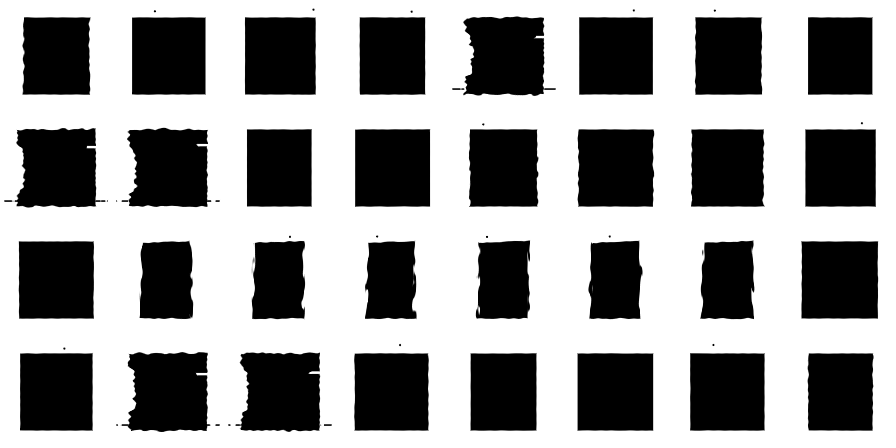
Reproduce this pattern procedurally as a Shadertoy shader.

```glsl
// Grid of black ink blocks on white, some narrow and dry-brushed, some torn at the edges.

const vec2  GRID         = vec2(8.0, 4.0);          // blocks across and down
const vec3  PAPER        = vec3(1.0);
const vec3  INK          = vec3(0.0);
const uint  TORN_CELLS   = 0x10030006u;             // one bit per cell, from the lower left
const uint  NARROW_CELLS = 0x00007E00u;
const float HALF_HEIGHT  = 0.344;                   // lengths below are in cell units
const vec2  PLAIN_WIDTH  = vec2(0.280, 0.342);      // range of half widths
const vec2  NARROW_WIDTH = vec2(0.210, 0.240);
const float TORN_WIDTH   = 0.349;
const float PLAIN_WEAR   = 0.022;
const float NARROW_WEAR  = 0.042;
const float TORN_WEAR    = 0.050;
const float BITE_DEPTH   = 0.055;
const float SPECK_CHANCE = 0.35;
const float SPECK_RADIUS = 0.009;

// Integer hash giving two values in 0..1
vec2 hash2(ivec2 p) {
    uvec2 q = uvec2(p) * uvec2(1597334677u, 3812015801u);
    uint n = (q.x ^ q.y) * 1597334677u;
    n = (n ^ (n >> 15)) * 2246822519u;
    n ^= n >> 13;
    uint m = n * 3266489917u;
    m ^= m >> 16;
    return vec2(n & 65535u, m & 65535u) / 65535.0;
}

float cornerSlope(ivec2 lattice, vec2 offset) {
    float angle = 6.2831853 * hash2(lattice).x;
    return dot(vec2(cos(angle), sin(angle)), offset);
}

float gradientNoise(vec2 p) {
    ivec2 i = ivec2(floor(p));
    vec2 f = fract(p);
    vec2 u = f * f * f * (f * (f * 6.0 - 15.0) + 10.0);
    float low = mix(cornerSlope(i, f),
                    cornerSlope(i + ivec2(1, 0), f - vec2(1.0, 0.0)), u.x);
    float high = mix(cornerSlope(i + ivec2(0, 1), f - vec2(0.0, 1.0)),
                     cornerSlope(i + ivec2(1, 1), f - vec2(1.0, 1.0)), u.x);
    return mix(low, high, u.y);
}

bool hasBit(uint mask, int index) {
    return ((mask >> uint(index)) & 1u) == 1u;
}

// Signed distance to one worn block; all ink stays inside its cell, so the grid tiles
float blockDistance(vec2 p, ivec2 cell) {
    int index = cell.x + cell.y * int(GRID.x);
    bool torn = hasBit(TORN_CELLS, index);
    bool narrow = hasBit(NARROW_CELLS, index);
    vec2 shape = hash2(cell + 101);
    vec2 wear = hash2(cell + 211);
    vec2 seed = 64.0 * vec2(cell) + 200.0;

    // Size and edge character
    float halfWidth = mix(PLAIN_WIDTH.x, PLAIN_WIDTH.y, shape.x);
    float sideWear = PLAIN_WEAR * wear.x * wear.x;
    float capWear = 0.003;
    vec2 grain = vec2(28.0, 16.0);
    vec2 q = p - vec2(0.015 * (shape.y - 0.5), 0.0);
    float top = 0.0;
    if (narrow) {
        halfWidth = mix(NARROW_WIDTH.x, NARROW_WIDTH.y, shape.x);
        sideWear = NARROW_WEAR;
        capWear = 0.012;
        grain = vec2(30.0, 7.0);
        q.x += 0.01 - 0.025 * p.y * step(p.x, 0.0);
        top = 0.035 * p.x - 0.004;
    }
    if (torn) {
        halfWidth = TORN_WIDTH;
        sideWear = TORN_WEAR * mix(0.6, 1.0, wear.x);
        capWear = 0.022;
        grain = vec2(9.0, 25.0);
        float bite = 1.0 - smoothstep(0.16, 0.22, abs(p.y + 0.06 * (wear.y - 0.5)));
        if (p.x < 0.0) halfWidth -= BITE_DEPTH * bite;
        else sideWear *= 0.35;
    }

    // Block with ragged sides and caps
    float sideNoise = gradientNoise(p * grain + seed);
    float capNoise = gradientNoise(p * vec2(14.0, 24.0) + seed + 17.0);
    float sides = abs(q.x) - halfWidth + sideWear * sideNoise;
    float caps = abs(p.y) - HALF_HEIGHT + capWear * capNoise;
    if (p.y > 0.0) caps -= top;
    float d = max(sides, caps);

    // Slit on the right and broken hairline past the lower corners
    if (torn) {
        float slitY = mix(0.15, 0.21, wear.y);
        float slit = max(abs(p.y - slitY) - 0.011, 0.27 - p.x + 0.05 * sideNoise);
        d = max(d, -slit);
        float hair = max(abs(p.y + 0.295) - 0.006, abs(p.x) - 0.46);
        d = min(d, hair + 0.025 * max(0.0, gradientNoise(vec2(p.x * 24.0, 0.5) + seed)));
    }

    // Stray speck above the block
    vec2 speck = hash2(cell + 307);
    vec2 speckPos = vec2(0.6 * (speck.x - 0.5), 0.385 + 0.04 * speck.y);
    if (hash2(cell + 401).x < SPECK_CHANCE) d = min(d, length(p - speckPos) - SPECK_RADIUS);
    return d;
}

void mainImage(out vec4 fragColor, in vec2 fragCoord) {
    vec2 gridPos = fragCoord / iResolution.xy * GRID;
    ivec2 cell = ivec2(mod(floor(gridPos), GRID));
    float d = blockDistance(fract(gridPos) - 0.5, cell);

    float pixel = GRID.y / iResolution.y;
    float blur = clamp(0.6 * fwidth(d), 0.4 * pixel, 1.2 * pixel);
    float ink = 1.0 - smoothstep(-blur, blur, d);
    fragColor = vec4(mix(PAPER, INK, ink), 1.0);
}
```
